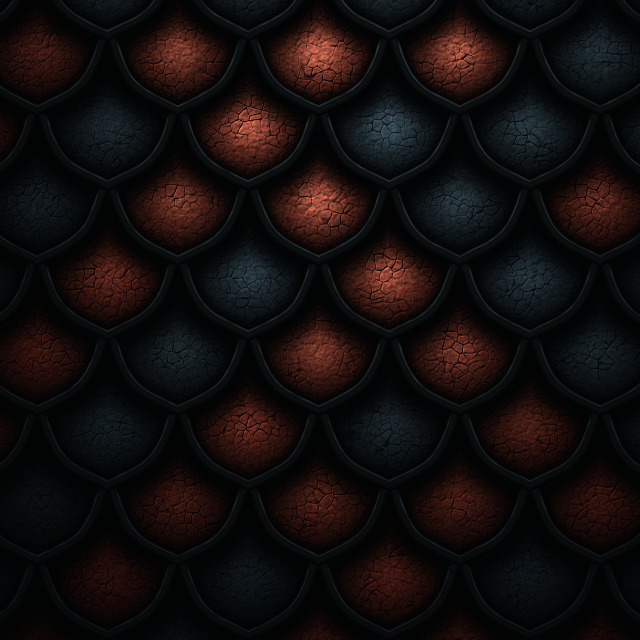
Give the GLSL for this pattern, as a Shadertoy shader.

```glsl
vec2 hash2(vec2 p) {
    return fract(sin(vec2(dot(p, vec2(127.1, 311.7)), dot(p, vec2(269.5, 183.3)))) * 43758.5);
}

float gradientNoise(vec2 p) {
    vec2 i = floor(p), f = fract(p), s = f * f * f * (f * (f * 6.0 - 15.0) + 10.0);
    vec2 e = vec2(1, 0);
    float a = dot(hash2(i) * 2.0 - 1.0, f);
    float b = dot(hash2(i + e.xy) * 2.0 - 1.0, f - e.xy);
    float c = dot(hash2(i + e.yx) * 2.0 - 1.0, f - e.yx);
    float d = dot(hash2(i + 1.0) * 2.0 - 1.0, f - 1.0);
    return mix(mix(a, b, s.x), mix(c, d, s.x), s.y);
}

// Height of the leather: cracked plates with fine grain
float leatherHeight(vec2 p) {
    vec2 g = 62.0 * (p + 0.008 * vec2(gradientNoise(p * 45.0), gradientNoise(p * 45.0 + 17.0)));
    vec2 cell = floor(g);
    float nearest = 9.0, second = 9.0;
    for (int y = -1; y <= 1; y++)
        for (int x = -1; x <= 1; x++) {
            vec2 c = cell + vec2(x, y);
            float d = length(c + hash2(c) - g);
            second = min(second, max(nearest, d));
            nearest = min(nearest, d);
        }
    float depth = smoothstep(-0.35, 0.3, gradientNoise(p * 19.0));
    float plate = mix(1.0, smoothstep(0.0, 0.17, second - nearest), 0.25 + 0.7 * depth);
    return plate + 0.55 * gradientNoise(p * 105.0) + 0.6 * gradientNoise(p * 215.0);
}

// Rise of the lower outline above the tip; u runs from tip to side
float outlineHeight(float u) {
    return 0.1172 * (0.45 * u + 0.53 * pow(u, 5.5));
}

// Signed distance to the lower outline, positive inside the scale
float edgeDistance(vec2 q) {
    q.x = abs(q.x);
    float d = 1.0;
    vec2 a = vec2(0);
    for (int i = 1; i <= 16; i++) {
        float u = float(i) / 16.0;
        vec2 b = vec2(0.11 * u, outlineHeight(u));
        vec2 ab = b - a;
        d = min(d, length(q - a - ab * clamp(dot(q - a, ab) / dot(ab, ab), 0.0, 1.0)));
        a = b;
    }
    return q.y > outlineHeight(min(q.x / 0.11, 1.0)) ? d : -d;
}

// Rows count down from the top; diagonals run down to the left
float diagonalIndex(vec2 p, float row) {
    return round((p.x - 0.388) / 0.22 + 0.5 * row);
}

vec2 fromTip(vec2 p, float row) {
    float diagonal = diagonalIndex(p, row);
    return p - vec2(0.388 + 0.22 * (diagonal - 0.5 * row), 0.935 - 0.1172 * row);
}

bool isRed(float row, float diagonal) {
    if (mod(diagonal, 2.0) > 0.5) return row > max(1.25 * diagonal - 0.5, 0.5);
    return mod(row, 2.0) > 0.5 && row < 1.2 * diagonal + 2.5;
}

void mainImage(out vec4 fragColor, in vec2 fragCoord) {
    vec2 p = fragCoord / iResolution.y;
    float pixel = 1.0 / iResolution.y;

    // Uppermost scale covering this point
    float row = ceil((0.935 - p.y) / 0.1172);
    if (edgeDistance(fromTip(p, row)) < 0.0) row += 1.0;
    vec2 q = fromTip(p, row);
    float edge = edgeDistance(q) + 0.0012 * gradientNoise(p * 30.0);
    float gap = -edgeDistance(fromTip(p, row - 1.0));
    float diagonal = diagonalIndex(p, row);
    bool red = isRed(row, diagonal);

    // Spotlight and domed shading
    vec2 l = p - vec2(0.56, 0.86);
    float light = exp(-dot(l * l, vec2(2.7, 1.5)));
    vec2 c = q - vec2(0.0, 0.1);
    float dome = exp(-dot(c * c, vec2(210.0, 270.0)));
    float shadow = smoothstep(0.0, 0.05, gap);
    float tone = 0.85 + 0.3 * hash2(vec2(row, diagonal)).x;

    // Cracked leather lit from above
    float height = leatherHeight(p);
    float relief = height - leatherHeight(p + vec2(-0.0012, 0.0022));
    float leather = max(0.4 + 0.5 * height + (red ? 0.5 : 0.35) * relief, 0.08);
    vec3 base = red ? mix(vec3(0.46, 0.1, 0.055), vec3(0.53, 0.21, 0.15), light)
                    : vec3(0.135, 0.19, 0.22);
    vec3 shine = red ? vec3(0.28, 0.2, 0.16) : vec3(0.07, 0.09, 0.1);
    vec3 face = base * dome * light * tone + shine * pow(dome, 4.0) * light * light * light;
    face = face * leather * shadow * smoothstep(0.012, 0.036, edge) + vec3(0.006, 0.01, 0.012);

    // Rounded dark rim with a thin lit inner edge
    float tube = smoothstep(0.0, 0.009, edge) * (1.0 - 0.6 * smoothstep(0.009, 0.015, edge));
    vec3 rim = vec3(0.007, 0.009, 0.011) + vec3(0.042, 0.053, 0.058) * tube * (0.35 + 0.65 * light);
    float soft = max(pixel, 0.0012);
    vec3 color = mix(rim, face, smoothstep(0.0155 - soft, 0.0155 + soft, edge));
    float glint = 1.0 - smoothstep(0.0003, 0.0003 + 1.4 * soft, abs(edge - 0.0145));
    glint *= 0.65 + 0.6 * gradientNoise(p * 55.0);
    color += vec3(0.17, 0.2, 0.21) * glint * (0.2 + 0.8 * light) * smoothstep(0.0, 0.018, gap);

    fragColor = vec4(color, 1.0);
}
```
